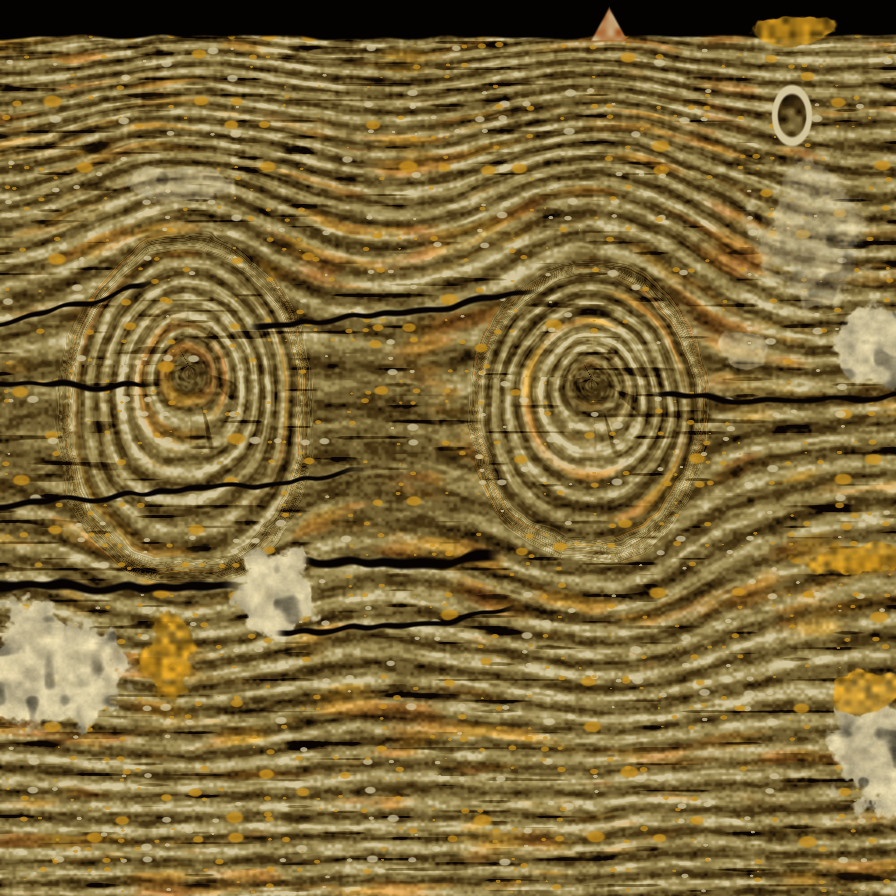
Write a Shadertoy shader that draws this texture.

```glsl
// Weathered wooden plank with two ringed knots, long cracks and lichen patches
const float TAU = 6.28318, AXIS = 0.565, TOP_EDGE = 0.957;
const float RING_COUNT = 8.5, KNOT_SAG = 0.24, CONTRAST = 0.25;
const vec3 SHADOW = vec3(0.04, 0.02, 0.01), UMBER = vec3(0.27, 0.2, 0.07);
const vec3 BROWN = vec3(0.45, 0.38, 0.2), STRAW = vec3(0.63, 0.56, 0.34);
const vec3 CHALK = vec3(0.83, 0.78, 0.62), OCHRE = vec3(0.8, 0.58, 0.12);
const vec3 RUST = vec3(0.62, 0.31, 0.09);
// Core position and half size
const vec4 KNOTS[2] = vec4[2](
  vec4(0.207, 0.59, 0.138, 0.188), vec4(0.658, 0.577, 0.13, 0.165));
// Start and end of each crack, the last two are wide
const vec4 CRACKS[8] = vec4[8](
  vec4(-0.03, 0.637, 0.17, 0.685), vec4(0.28, 0.638, 0.6, 0.675),
  vec4(-0.03, 0.58, 0.17, 0.57), vec4(0.73, 0.558, 1.03, 0.56),
  vec4(-0.03, 0.436, 0.41, 0.476), vec4(0.31, 0.296, 0.58, 0.32),
  vec4(-0.04, 0.353, 0.27, 0.345), vec4(0.34, 0.375, 0.56, 0.38));
// Centre and half size: four crusts, three stains, four lichens
const vec4 PATCHES[11] = vec4[11](
  vec4(0.055, 0.255, 0.095, 0.072), vec4(0.982, 0.165, 0.058, 0.078),
  vec4(0.31, 0.338, 0.048, 0.052), vec4(0.975, 0.612, 0.042, 0.052),
  vec4(0.91, 0.745, 0.065, 0.085), vec4(0.835, 0.61, 0.034, 0.022),
  vec4(0.2, 0.795, 0.055, 0.022), vec4(0.188, 0.265, 0.034, 0.048),
  vec4(0.96, 0.375, 0.065, 0.02), vec4(0.97, 0.225, 0.045, 0.025),
  vec4(0.885, 0.966, 0.055, 0.016));

float hash(vec2 p) { return fract(sin(dot(p, vec2(127.1, 311.7))) * 43758.5); }
float noise(vec2 p) {
  vec2 i = floor(p), f = fract(p);
  f = f * f * (3.0 - 2.0 * f);
  return mix(mix(hash(i), hash(i + vec2(1, 0)), f.x),
             mix(hash(i + vec2(0, 1)), hash(i + 1.0), f.x), f.y);
}
float fbm(vec2 p) {
  float sum = 0.0, amp = 0.53;
  for (int i = 0; i < 4; i++) { sum += amp * noise(p); p = p * 2.03 + 17.3; amp *= 0.5; }
  return sum;
}
float inside(float a, float b, float x) { return 1.0 - smoothstep(a, b, x); }
float bell(vec2 p) { return exp(-dot(p, p)); }

// Grain lines bulge around the knots and converge towards the right
float grainPhase(vec2 p) {
  float dy = p.y - AXIS, squeeze = 1.0;
  for (int i = 0; i < 2; i++)
    squeeze -= 0.74 * bell(vec2(p.x - KNOTS[i].x, dy) / vec2(0.13, 0.23));
  squeeze += 0.55 * smoothstep(0.68, 1.0, p.x) * exp(-dy * dy / 0.04);
  float d = dy * squeeze - 0.012 * (p.x - 0.5);
  return d * (22.0 + (d > 0.0 ? 52.0 : 18.0) * abs(d));
}
vec3 woodColor(float t) {
  vec3 c = mix(SHADOW, UMBER, smoothstep(-0.05, 0.22, t));
  c = mix(c, BROWN, smoothstep(0.2, 0.46, t));
  c = mix(c, STRAW, smoothstep(0.44, 0.7, t));
  return mix(c, CHALK, smoothstep(0.66, 0.95, t));
}
float patchMask(vec2 p, vec4 s) {
  return inside(0.82, 1.0, length((p - s.xy) / s.zw) + fbm(p * 42.0) - 0.5);
}
// Tapered, wavering fissure
float crack(vec2 p, vec4 s, float width) {
  float t = (p.x - s.x) / (s.z - s.x), k = clamp(t, 0.0, 1.0);
  float y = mix(s.y, s.w, k) - 0.024 * k * (1.0 - k) + 0.008 * (noise(p.xx * 28.0) - 0.5);
  float w = width * (0.45 + noise(vec2(p.x * 45.0, s.y * 90.0)));
  return smoothstep(-0.02, 0.04, t) * inside(0.92, 1.02, t) * inside(w * 0.5, w + 0.0015, abs(p.y - y));
}

void mainImage(out vec4 fragColor, in vec2 fragCoord) {
  vec2 uv = fragCoord / iResolution.xy;
  vec2 p = uv + 0.014 * (vec2(fbm(uv * 9.0), fbm(uv * vec2(8, 14) + 40.0)) - 0.5);
  // Flowing grain, faded in the bare wood beside the knots
  float phase = grainPhase(p), along = uv.x;
  float bare = bell((uv - vec2(0.435, 0.51)) / 0.1) + bell((uv - vec2(0, 0.52)) / 0.07);
  float wave = sin(TAU * phase + 1.6 * fbm(uv * vec2(7, 20)));
  float tone = 0.51 + CONTRAST * wave * (1.0 - 0.85 * bare) - 0.13 * bare;
  // Knot rings with a pale collar, a dark core and radial splits
  for (int i = 0; i < 2; i++) {
    vec2 d = (p - KNOTS[i].xy) / KNOTS[i].zw, sag = vec2(0, KNOT_SAG);
    float q = length(d + sag * min(length(d + sag), 1.0)), angle = atan(d.y, d.x);
    float m = inside(0.9, 1.06, q + 0.12 * (fbm(uv * 14.0) - 0.5));
    float rings = sin(TAU * RING_COUNT * pow(q, 0.85) + 1.8 * noise(d * 3.0));
    float split = smoothstep(0.76, 0.92, noise(vec2(angle * 6.0, q * 3.0 + 9.0)));
    float t = 0.49 + CONTRAST * rings * smoothstep(0.08, 0.3, q) + 0.14 * bell(vec2(q * 7.0 - 3.0, 0));
    t -= 0.2 * inside(0.12, 0.27, q) + 0.35 * split * inside(0.3, 0.6, q);
    tone = mix(tone, t, m);
    phase = mix(phase, q * RING_COUNT, m);
    along = mix(along, angle * 0.1, m);
  }
  // Fibres, blotches, grit and rusty stains
  tone += 0.3 * noise(vec2(along * 38.0, phase * 7.0)) + 0.26 * noise(uv * vec2(85, 230));
  tone += 0.24 * noise(uv * 250.0) + 0.28 * fbm(uv * vec2(9, 16) + 5.0) - 0.54;
  tone -= 0.35 * smoothstep(0.77, 0.92, noise(uv * vec2(18, 170)));
  float stain = smoothstep(0.56, 0.78, fbm(vec2(uv.x * 11.0, phase * 1.3) + 31.0));
  vec3 col = mix(woodColor(tone), mix(RUST, OCHRE, noise(uv * 30.0)) * (0.45 + tone), 0.5 * stain);
  // Scattered flecks
  for (int i = 0; i < 3; i++) {
    vec2 g = uv * vec2(25, 40) * (1.0 + 0.6 * float(i)), id = floor(g);
    float size = 0.08 + 0.24 * hash(id + 9.0);
    float d = length(fract(g) - 0.35 - 0.3 * vec2(hash(id), hash(id + 5.0)));
    col = mix(col, i == 1 ? CHALK : OCHRE, 0.75 * step(0.85, hash(id + 3.0)) * inside(size * 0.6, size, d));
  }
  // Dark gap above the plank
  float edge = TOP_EDGE + 0.006 * (noise(uv.xx * 22.0) - 0.5);
  col = mix(col, SHADOW * 0.3, smoothstep(edge - 0.001, edge + 0.003, uv.y));
  // Crusts, stains, lichen and cracks
  float mottle = 0.65 + 0.65 * fbm(uv * 60.0) - 0.4 * smoothstep(0.7, 0.9, noise(uv * 55.0));
  for (int i = 0; i < 11; i++) {
    float cover = i < 4 ? 0.93 : i < 7 ? clamp(0.35 + 0.35 * tone, 0.0, 1.0) : 0.8;
    vec3 tint = i < 7 ? CHALK * mottle : OCHRE * (0.5 + 0.8 * noise(uv * 130.0));
    col = mix(col, tint, cover * patchMask(uv, PATCHES[i]));
  }
  for (int i = 0; i < 8; i++)
    col = mix(col, SHADOW * 0.6, crack(uv, CRACKS[i], i < 6 ? 0.003 : 0.0065));
  // Small oval ring and a chip on the top edge
  float oval = length((uv - vec2(0.884, 0.871)) / vec2(0.023, 0.035));
  col = mix(col, CHALK, inside(0.92, 1.03, oval));
  col = mix(col, woodColor(0.6 * noise(uv * 120.0)), inside(0.63, 0.75, oval));
  vec2 c = uv - vec2(0.68, 0.953);
  float chip = inside(-0.001, 0.003, abs(c.x) + 0.55 * c.y - 0.02) * smoothstep(0.0, 0.003, c.y);
  col = mix(col, mix(RUST, CHALK, noise(uv * 110.0)), chip);
  fragColor = vec4(clamp(col, 0.0, 1.0), 1.0);
}
```
